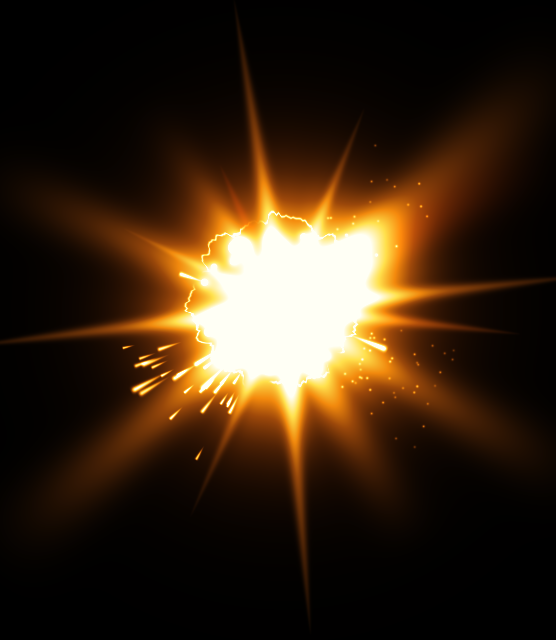
Reproduce this background procedurally as a WebGL 1 fragment shader.

```glsl
precision highp float;
uniform vec2 u_resolution;

float hash(float n) {
  return fract(sin(n * 12.9898) * 4375.85);
}

float hash2(vec2 p) {
  return fract(sin(dot(p, vec2(12.71, 31.17))) * 4375.85);
}

float noise(vec2 p) {
  vec2 i = floor(p), f = fract(p);
  f = f * f * (3.0 - 2.0 * f);
  return mix(mix(hash2(i), hash2(i + vec2(1, 0)), f.x),
             mix(hash2(i + vec2(0, 1)), hash2(i + vec2(1, 1)), f.x), f.y);
}

float gauss(float x) {
  return exp(-x * x);
}

// Position along and across the axis from the centre to a tip
vec2 axisCoords(vec2 p, vec2 tip) {
  vec2 d = normalize(tip);
  return vec2(dot(p, d), p.x * d.y - p.y * d.x);
}

// Soft beam that widens outward
float beam(vec2 p, vec2 tip, float spread) {
  vec2 a = axisCoords(p, tip);
  float t = a.x / length(tip);
  return gauss(a.y / (0.012 + spread * max(a.x, 0.0)))
       * smoothstep(0.0, 0.3, t) * (1.0 - smoothstep(0.3, 1.1, t));
}

// Ray that narrows to its tip
float spike(vec2 p, vec2 tip, float width) {
  vec2 a = axisCoords(p, tip);
  float t = clamp(a.x / length(tip), 0.0, 1.0);
  return gauss(a.y / (width * (1.0 - t) + 0.0015))
       * smoothstep(0.0, 0.05, a.x) * pow(1.0 - t, 0.75);
}

// Spark with a bright head and a tail toward the centre
float spark(vec2 p, float angle, float dist, float size) {
  vec2 a = axisCoords(p, vec2(cos(angle), sin(angle)));
  float t = (a.x - dist) / size + 1.0;
  float width = 0.0008 + 0.055 * size * clamp(t, 0.0, 1.0);
  return gauss(a.y / width) * smoothstep(0.0, 0.9, t) * (1.0 - smoothstep(0.95, 1.1, t));
}

vec3 fire(float heat) {
  vec3 c = mix(vec3(0.0), vec3(0.26, 0.12, 0.02), clamp(heat / 0.2, 0.0, 1.0));
  c = mix(c, vec3(0.56, 0.27, 0.04), clamp((heat - 0.2) / 0.2, 0.0, 1.0));
  c = mix(c, vec3(0.92, 0.53, 0.05), clamp((heat - 0.4) / 0.2, 0.0, 1.0));
  c = mix(c, vec3(1.0, 0.88, 0.3), clamp((heat - 0.6) / 0.25, 0.0, 1.0));
  return mix(c, vec3(1.0, 1.0, 0.96), clamp((heat - 0.85) / 0.25, 0.0, 1.0));
}

void main() {
  vec2 p = (gl_FragCoord.xy - 0.5 * u_resolution) / u_resolution.y - vec2(0.009, 0.018);
  float r = length(p);
  vec2 dir = p / max(r, 0.001);
  float soft = 1.0 / u_resolution.y;

  // Core glow with uneven radial streaks and side lobes
  float streaks = 0.8 + 0.4 * noise(dir * 7.0 + 20.0);
  float heat = 1.3 * gauss(r / 0.145) * mix(1.0, streaks, smoothstep(0.06, 0.16, r));
  heat += 0.42 * gauss(length(p - vec2(0.13, 0.085)) / 0.075);
  heat += 0.3 * gauss(length(p - vec2(0.075, 0.055)) / 0.05);
  heat += 0.3 * gauss(length(p + vec2(0.085, 0.08)) / 0.045);
  heat += 0.1 * gauss(r / 0.25);

  // Broad beams
  heat += 0.3 * beam(p, vec2(0.45, 0.39), 0.1);
  heat += 0.1 * beam(p, vec2(0.41, 0.25), 0.09);
  heat += 0.29 * beam(p, vec2(-0.47, 0.21), 0.085);
  heat += 0.16 * beam(p, vec2(-0.21, 0.31), 0.08);
  heat += 0.31 * beam(p, vec2(-0.44, -0.375), 0.09);
  heat += 0.29 * beam(p, vec2(0.46, -0.27), 0.085);
  heat += 0.25 * beam(p, vec2(0.2, -0.36), 0.085);

  // Narrow rays
  heat += 0.52 * spike(p, vec2(-0.078, 0.485), 0.019);
  heat += 0.42 * spike(p, vec2(0.126, 0.313), 0.015);
  heat += 0.55 * spike(p, vec2(0.042, -0.51), 0.019);
  heat += 0.36 * spike(p, vec2(-0.146, -0.326), 0.014);
  heat += 0.55 * spike(p, vec2(0.48, 0.052), 0.018);
  heat += 0.38 * spike(p, vec2(0.37, -0.04), 0.015);
  heat += 0.55 * spike(p, vec2(-0.5, -0.06), 0.018);
  heat += 0.25 * spike(p, vec2(-0.25, 0.125), 0.012);

  // Glowing beads around the ball
  for (int i = 0; i < 30; i++) {
    float n = float(i);
    float angle = n * 0.43 + 0.4 * hash(n + 3.0);
    float size = mix(0.004, 0.015, pow(hash(n + 41.0), 2.0));
    float d = length(p + vec2(0.01, -0.005) - (0.085 + 0.037 * hash(n + 77.0)) * vec2(cos(angle), sin(angle)));
    heat += 0.55 * (1.0 - smoothstep(size - 0.003 - soft, size + soft, d)) + 0.22 * gauss(d / (size * 1.8));
  }

  // Crackling filaments on the rim
  vec2 q = p + vec2(0.012, -0.01);
  float rim = length(q) - 0.127 - 0.022 * (noise(dir * 9.0) - 0.5) - 0.006 * noise(dir * 38.0);
  heat += 0.45 * gauss(rim / 0.0017) * smoothstep(0.3, 0.6, noise(dir * 3.0 + 8.0));

  // Flying sparks, mostly at the lower left
  for (int i = 0; i < 26; i++) {
    float n = float(i);
    float size = mix(0.02, 0.06, pow(hash(n + 19.0), 2.0));
    heat += 0.8 * spark(p, 3.35 + 0.95 * hash(n + 5.0), 0.14 + 0.14 * hash(n + 31.0), size);
  }
  heat += spark(p, 3.64, 0.267, 0.065) + spark(p, -0.38, 0.17, 0.06);
  heat += 0.8 * spark(p, 2.82, 0.17, 0.04);

  // Fine embers at the right
  for (int i = 0; i < 64; i++) {
    float n = float(i);
    float angle = mod(n, 3.0) < 1.0 ? mix(0.5, 1.15, hash(n + 9.0)) : mix(-0.95, -0.15, hash(n + 9.0));
    float d = length(p - (0.14 + 0.17 * pow(hash(n + 53.0), 1.6)) * vec2(cos(angle), sin(angle)));
    heat += mix(0.15, 0.45, hash(n + 88.0)) * gauss(d / 0.0019);
  }

  // Reddish halo and rays under the fire
  float red = 0.14 * gauss(r / 0.21) + 0.2 * beam(p, vec2(0.41, 0.25), 0.1);
  red += 0.4 * spike(p, vec2(-0.1, 0.225), 0.016) + 0.2 * spike(p, vec2(0.37, -0.04), 0.015);
  vec3 color = fire(heat) + red * vec3(1.0, 0.22, 0.0) * (1.0 - smoothstep(0.2, 0.9, heat));
  gl_FragColor = vec4(min(color, 1.0), 1.0);
}
```
